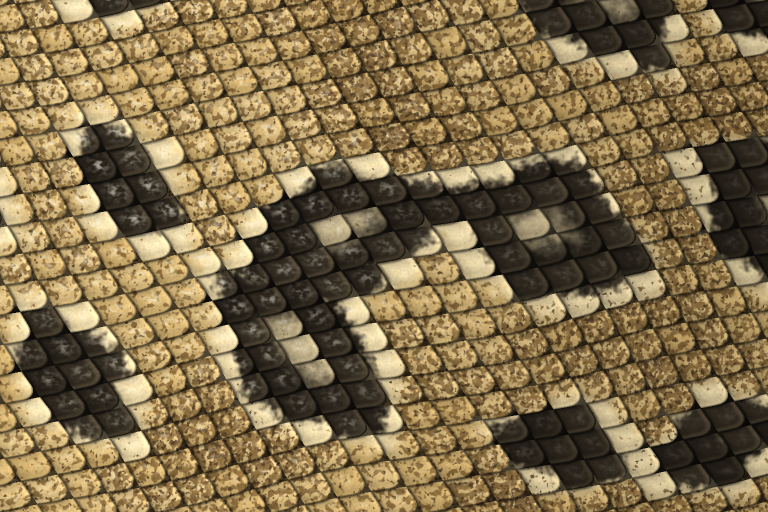
Reproduce this texture procedurally as a WebGL 2 fragment shader.

```glsl
#version 300 es
precision highp float;
// Glossy snake skin: overlapping rounded scales with dark blotches, cream borders and brown speckles.
uniform vec2 u_resolution;
out vec4 fragColor;

const vec3 CREAM = vec3(0.93, 0.86, 0.68);
const vec3 TAN = vec3(0.79, 0.66, 0.41);
const vec3 BROWN = vec3(0.42, 0.30, 0.14);
const vec3 UMBER = vec3(0.29, 0.21, 0.12);
const vec3 BLACK = vec3(0.17, 0.145, 0.11);
const vec3 GLOSS = vec3(0.95, 0.93, 0.86);

// Columns are the steps to the next scale along a row and to the next row.
const mat2 LATTICE = mat2(0.067, 0.013, 0.032, -0.049);

vec2 hash2(vec2 p) {
    vec3 q = fract(p.xyx * vec3(0.1031, 0.1030, 0.0973));
    q += dot(q, q.yzx + 33.33);
    return fract((q.xx + q.yz) * q.zy);
}

float gradientNoise(vec2 p) {
    vec2 i = floor(p), f = fract(p);
    vec2 u = f * f * f * (f * (f * 6.0 - 15.0) + 10.0);
    vec2 e = vec2(0.0, 1.0);
    float a = dot(hash2(i) * 2.0 - 1.0, f);
    float b = dot(hash2(i + e.yx) * 2.0 - 1.0, f - e.yx);
    float c = dot(hash2(i + e.xy) * 2.0 - 1.0, f - e.xy);
    float d = dot(hash2(i + e.yy) * 2.0 - 1.0, f - e.yy);
    return mix(mix(a, b, u.x), mix(c, d, u.x), u.y);
}

float fbm(vec2 p) {
    return gradientNoise(p) + 0.5 * gradientNoise(p * 2.1 + 7.3);
}

// Signed distance to the free edge of a scale, whose rounded tip is at (1, 1).
float scaleEdge(vec2 f, float radius) {
    vec2 q = f - (1.0 - radius);
    return length(max(q, 0.0)) + min(max(q.x, q.y), 0.0) - radius;
}

// Signed distance to scattered, stretched, softly angular blotches.
float blotchField(vec2 p, float spacing) {
    vec2 cell = floor(p / spacing);
    float d = 1.0;
    for (int j = -1; j <= 1; j++) {
        for (int i = -1; i <= 1; i++) {
            vec2 c = cell + vec2(i, j);
            vec2 jitter = hash2(c + 31.0), kind = hash2(c + 73.0);
            vec2 q = p - (c + 0.5 + 0.55 * (jitter - 0.5)) * spacing;
            float angle = mix(-1.1, 0.5, kind.x);
            q = mat2(cos(angle), -sin(angle), sin(angle), cos(angle)) * q;
            q *= vec2(0.8, 1.3);
            float size = mix(0.075, 0.19, kind.y);
            d = min(d, mix(length(q), abs(q.x) + abs(q.y), 0.55) - size);
        }
    }
    return d;
}

// Pigment at a point, mostly following the scale it lies on.
vec3 pigment(vec2 p, vec2 centre, float tone) {
    vec2 site = mix(p, centre, 0.6);
    site += 0.035 * vec2(gradientNoise(site * 6.0), gradientNoise(site * 6.0 + 19.0));
    float d = blotchField(site, 0.43) + 0.012 * fbm(p * 55.0);
    float border = 1.0 - smoothstep(0.022, 0.055, d);
    float hollow = 1.0 - smoothstep(-0.14, -0.10, d);
    float dark = (1.0 - smoothstep(-0.007, 0.007, d)) * (1.0 - 0.75 * hollow);

    float density = 0.03 + 0.3 * gradientNoise(p * 3.5 + 4.0) + 0.10 * (p.x - 0.75) + 0.15 * (tone - 0.5);
    float speckle = smoothstep(-0.08, 0.20, fbm(p * 75.0) + density - 0.5 * border);
    float fleck = smoothstep(0.18, 0.42, fbm(p * 105.0 + 40.0) + density - 0.3 * border);
    vec3 col = mix(TAN, CREAM, max(0.9 * border, 0.35 * tone));
    col = mix(col, BROWN, 0.72 * speckle);
    col = mix(col, UMBER, 0.8 * fleck);
    return mix(col, BLACK * (0.8 + 0.4 * tone), dark);
}

vec3 skin(vec2 p) {
    // Bend the rows gently, then find the scale on top at this point.
    vec2 bent = p + 0.035 * vec2(gradientNoise(p * 2.2), gradientNoise(p * 2.2 + 11.0));
    vec2 cellPos = inverse(LATTICE) * bent;
    vec2 id = floor(cellPos), f = cellPos - id;
    float radius = 0.52;
    if (scaleEdge(f, radius) > 0.0) { id += 1.0; f -= 1.0; }
    float tone = hash2(id + 57.0).x;
    vec3 col = pigment(bent, LATTICE * (id + 0.5), tone);

    // Shadow from the covering scales, and a pale rim on the free edge.
    float cover = min(scaleEdge(f + 1.0, radius),
        min(scaleEdge(f + vec2(1, 0), radius), scaleEdge(f + vec2(0, 1), radius)));
    float inset = -scaleEdge(f, radius);
    col *= mix(0.36, 1.0, smoothstep(-0.02, 0.13, cover)) * mix(0.82, 1.0, smoothstep(0.0, 0.5, cover));
    float rim = smoothstep(0.01, 0.07, inset) * (1.0 - smoothstep(0.08, 0.22, inset));
    col += rim * mix(0.05, 0.12, tone) * vec3(1.0, 0.88, 0.62);
    col *= mix(0.55, 1.0, smoothstep(0.0, 0.06, inset));
    col *= mix(1.06, 0.86, smoothstep(0.45, 1.0, f.y));

    // Fine grain, broken gloss and light falling off to the right.
    vec2 away = f - vec2(0.56, 0.42);
    vec2 fromLamp = p - vec2(0.32, 0.62);
    float lamp = mix(0.10, 0.62, exp(-3.0 * dot(fromLamp, fromLamp)));
    float broken = smoothstep(-0.25, 0.4, fbm(p * vec2(70.0, 95.0) + 9.0));
    col = mix(col, GLOSS, lamp * broken * exp(-13.0 * dot(away, away)));
    col *= 1.0 + 0.10 * gradientNoise(p * 190.0);
    return col * mix(1.05, 0.88, smoothstep(0.4, 1.5, p.x));
}

void main() {
    // Average four samples to smooth the scale edges.
    vec3 sum = vec3(0.0);
    for (int k = 0; k < 4; k++) {
        vec2 offset = vec2(k % 2, k / 2) * 0.5 - 0.25;
        sum += skin((gl_FragCoord.xy + offset) / u_resolution.y);
    }
    fragColor = vec4(clamp(sum * 0.25, 0.0, 1.0), 1.0);
}
```
